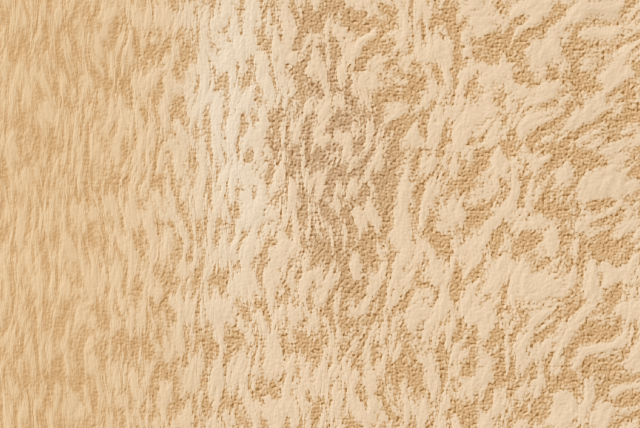
This texture is drawn by a Shadertoy shader. Its source:

```glsl
const vec3 PLASTER = vec3(0.900, 0.797, 0.668);
const vec3 PALE_PLASTER = vec3(0.920, 0.855, 0.765);
const vec3 WARM_PLASTER = vec3(0.890, 0.765, 0.600);
const vec3 SAND = vec3(0.822, 0.668, 0.485);
const vec3 BROWN_SAND = vec3(0.775, 0.635, 0.490);
const vec3 WARM_SAND = vec3(0.830, 0.670, 0.480);
const float LEFT_FREQ = 52.0;     // strokes per canvas height at the left edge
const float RIGHT_FREQ = 19.0;    // and at the right edge
const float STROKE_FREQ_Y = 13.0;
const float LEAN = 8.0;           // diagonal pull of the right-hand strokes
const float SWAY = 1.0;
const float GRAIN_FREQ = 150.0;
const float GRAIN_RELIEF = 0.19;
const float EDGE_RELIEF = 0.035;
const float COVER = 0.06;         // larger values leave more smooth plaster

vec2 hashGradient(vec2 cell) {
    vec3 h = fract(vec3(cell.xyx) * vec3(0.1031, 0.1030, 0.0973));
    h += dot(h, h.yzx + 33.33);
    float angle = 6.2832 * fract((h.x + h.y) * h.z);
    return vec2(cos(angle), sin(angle));
}

float gradientNoise(vec2 p) {
    vec2 i = floor(p), f = p - i;
    vec2 w = f * f * f * (f * (f * 6.0 - 15.0) + 10.0);
    vec2 e = vec2(0.0, 1.0);
    float a = dot(hashGradient(i), f);
    float b = dot(hashGradient(i + e.yx), f - e.yx);
    float c = dot(hashGradient(i + e.xy), f - e.xy);
    float d = dot(hashGradient(i + e.yy), f - e.yy);
    return 1.4 * mix(mix(a, b, w.x), mix(c, d, w.x), w.y);
}

float fbm(vec2 p) {
    float sum = 0.0, amp = 0.55;
    for (int i = 0; i < 4; i++) {
        sum += amp * gradientNoise(p);
        p = mat2(1.8, 0.6, -0.6, 1.8) * p + 17.3;
        amp *= 0.6;
    }
    return sum;
}

// Trowel strokes: narrow and upright at left, broad and leaning at right
float strokes(vec2 p, float across) {
    float u = LEFT_FREQ * p.x - 0.5 * (LEFT_FREQ - RIGHT_FREQ) * p.x * across;
    u -= LEAN * across * across * p.y;
    vec2 q = vec2(u, STROKE_FREQ_Y * p.y);
    q.x += SWAY * gradientNoise(p * vec2(7.0, 5.0) + 3.7);
    q += vec2(0.35, 0.3) * vec2(gradientNoise(q * 0.6 + 8.1), gradientNoise(q * 0.6 + 41.0));
    return fbm(q);
}

float grain(vec2 p) {
    return gradientNoise(p * GRAIN_FREQ) + 0.6 * gradientNoise(p * GRAIN_FREQ * 0.57 + 9.0);
}

float spot(vec2 p, vec2 center, vec2 size) {
    vec2 d = (p - center) / size;
    return exp(-dot(d, d));
}

void mainImage(out vec4 fragColor, in vec2 fragCoord) {
    vec2 p = fragCoord / iResolution.y;
    float across = fragCoord.x / iResolution.x;
    float focus = smoothstep(0.05, 0.45, across);

    // Broad zones: a bleached band beside a browner one
    vec2 zone = vec2(across, p.y) + 0.05 * gradientNoise(p * 5.0);
    float pale = spot(zone, vec2(0.36, 0.72), vec2(0.07, 0.42));
    float brown = spot(zone, vec2(0.51, 0.66), vec2(0.10, 0.33));
    float patches = gradientNoise(p * 4.0 + 5.0);

    // Rough sand showing between the strokes
    float height = strokes(p, across);
    float lit = strokes(p + vec2(-0.0025, 0.0035), across);
    float grit = grain(p);
    float level = height + COVER + 0.12 * patches + 0.14 * pale - 0.10 * brown;
    level += 0.13 * focus * grit;
    float width = mix(0.36, 0.17, focus);
    float smoothArea = smoothstep(-width, width, level);
    float rough = 1.0 - smoothArea;

    // Base colours
    vec3 plaster = mix(WARM_PLASTER, PLASTER, focus);
    plaster = mix(plaster, PALE_PLASTER, 0.8 * pale);
    vec3 sand = mix(WARM_SAND, SAND, focus);
    sand = mix(sand, BROWN_SAND, 0.85 * brown);
    sand = mix(sand, PLASTER, 0.3 * pale);
    vec3 color = mix(sand, plaster, smoothArea);

    // Side light on grains and on stroke edges
    float slope = grit - grain(p + vec2(-0.0022, 0.0027));
    float relief = GRAIN_RELIEF * slope * mix(0.12, 0.55, rough) * mix(0.45, 1.0, focus);
    float edge = clamp((height - lit) * 4.0, -1.0, 1.0);
    relief += EDGE_RELIEF * edge;
    relief -= 0.12 * rough * focus * smoothstep(0.25, 0.8, -grit);
    color += relief * vec3(0.95, 1.05, 1.1);

    // Faint mottling of the finish
    color += 0.012 * gradientNoise(p * 22.0) + 0.010 * patches;
    fragColor = vec4(clamp(color, 0.0, 1.0), 1.0);
}
```
